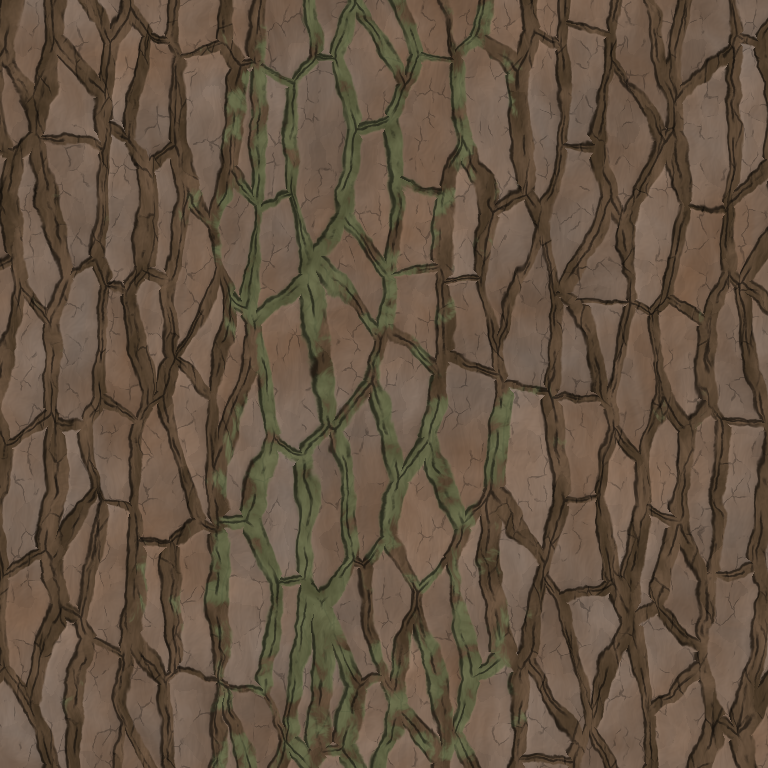
Give the GLSL for this texture, as a WebGL 2 fragment shader.

```glsl
#version 300 es
precision highp float;

uniform vec2 u_resolution;
out vec4 fragColor;

struct Cell {
    float edge;    // distance to the border, in canvas units
    float id;      // random value per cell
    vec2 outward;  // direction of the nearest border
};

vec2 hash2(vec2 p) {
    vec3 q = fract(p.xyx * vec3(0.1031, 0.1030, 0.0973));
    q += dot(q, q.yzx + 33.33);
    return fract((q.xx + q.yz) * q.zy);
}

// Sum of bent, rotated sine waves, roughly -1 to 1
float layeredSines(vec2 p) {
    const mat2 turn = mat2(0.77, 0.64, -0.64, 0.77);
    float sum = 0.0, gain = 0.5;
    for (int i = 0; i < 5; i++) {
        p = turn * p + 2.3;
        p += 0.6 * sin(p.yx * 0.7 + float(i));
        sum += gain * sin(p.x + 1.4 * sin(p.y * 0.8));
        p *= 1.9;
        gain *= 0.58;
    }
    return sum;
}

// Stretched cellular noise with border distances
Cell cells(vec2 uv, vec2 scale) {
    vec2 p = uv * scale;
    vec2 base = floor(p), home = base, nearest = vec2(0.0);
    float best = 1e3;
    for (int y = -1; y <= 1; y++)
    for (int x = -1; x <= 1; x++) {
        vec2 g = base + vec2(x, y);
        vec2 r = g + 0.05 + 0.9 * hash2(g) - p;
        if (dot(r, r) < best) {
            best = dot(r, r);
            nearest = r;
            home = g;
        }
    }
    Cell cell = Cell(1e3, hash2(home + 71.0).x, vec2(1.0, 0.0));
    for (int y = -2; y <= 2; y++)
    for (int x = -2; x <= 2; x++) {
        vec2 g = home + vec2(x, y);
        if (x == 0 && y == 0) continue;
        vec2 r = g + 0.05 + 0.9 * hash2(g) - p;
        vec2 slope = normalize(r - nearest);
        float d = dot(0.5 * (r + nearest), slope) / length(slope * scale);
        if (d < cell.edge) {
            cell.edge = d;
            cell.outward = normalize(slope * scale);
        }
    }
    return cell;
}

// 1 on a line of the given half width, fading outside
float line(float d, float halfWidth) {
    return 1.0 - smoothstep(0.3 * halfWidth, 1.7 * halfWidth, abs(d));
}

// Slope of a rough surface lit from the upper left
float relief(vec2 p, vec2 scale) {
    return layeredSines(p * scale) - layeredSines((p + vec2(-0.002, 0.002)) * scale);
}

vec3 furrowColor(vec2 p, Cell flake, float grain) {
    float tone = 0.5 + 0.5 * layeredSines(p * vec2(120.0, 36.0)) + 0.4 * (flake.id - 0.5);
    vec3 color = mix(vec3(0.27, 0.21, 0.145), vec3(0.40, 0.315, 0.24), clamp(tone, 0.0, 1.0));
    float crack = line(flake.edge, 0.0011) * smoothstep(-0.5, 0.5, grain);
    return color * (1.0 - 0.38 * crack);
}

vec3 plateColor(vec2 p, Cell plate, Cell chip, float grain) {
    float tone = 0.5 + 0.4 * layeredSines(p * vec2(34.0, 22.0)) + 0.6 * (plate.id - 0.5);
    vec3 color = mix(vec3(0.415, 0.33, 0.265), vec3(0.51, 0.43, 0.37), clamp(tone, 0.0, 1.0));
    color += vec3(0.02, 0.0, -0.015) * layeredSines(p * 15.0 + 5.0);
    float crack = line(chip.edge, 0.0009) * smoothstep(0.0, 0.6, grain);
    return color * (1.0 - 0.22 * crack + 0.07 * (chip.id - 0.5));
}

void main() {
    vec2 uv = gl_FragCoord.xy / u_resolution;

    // Large sway of the grain and small ragged edges
    vec2 sway = vec2(layeredSines(uv * vec2(9.0, 7.0)), layeredSines(uv * vec2(7.0, 9.0) + 40.0));
    vec2 rough = vec2(layeredSines(uv * 60.0 + 9.0), layeredSines(uv * 60.0 + 70.0));
    vec2 p = uv + sway * vec2(0.014, 0.02) + rough * vec2(0.0027, 0.004);
    float grain = layeredSines(uv * vec2(95.0, 70.0) + 20.0);

    Cell plate = cells(p, vec2(17.0, 6.5));
    Cell flake = cells(p + rough.yx * 0.002, vec2(46.0, 13.0));
    Cell chip = cells(uv + rough * 0.006, vec2(48.0, 32.0));

    // Raised plates, with narrower gaps at their ends
    float gap = 0.0105 + 0.007 * (plate.id - 0.5) + 0.005 * layeredSines(p * vec2(42.0, 17.0));
    gap *= mix(0.4, 1.0, abs(plate.outward.x));
    float inset = plate.edge - gap;
    float raised = smoothstep(-0.0014, 0.0014, inset);
    vec3 color = mix(furrowColor(p, flake, grain), plateColor(p, plate, chip, grain), raised);
    color *= 1.0 + mix(0.13, 0.07, raised) * relief(uv, vec2(85.0, 55.0));

    // Lichen in the furrows of a central band
    float band = exp(-pow((uv.x - 0.45 + 0.05 * sway.y) / 0.2, 2.0));
    float growth = band + 0.4 * layeredSines(uv * vec2(19.0, 11.0) + 31.0) + 0.35 * grain;
    float lichen = smoothstep(0.55, 0.85, growth) * (1.0 - smoothstep(-0.001, 0.003, inset));
    vec3 lichenColor = mix(vec3(0.29, 0.31, 0.20), vec3(0.43, 0.46, 0.32), 0.5 + 0.5 * grain);
    color = mix(color, lichenColor, 0.78 * lichen);

    // Shadowed rims and deep cracks
    float shade = dot(plate.outward, vec2(0.7, -0.7));
    float rim = line(inset + 0.0012, 0.0018) * smoothstep(-0.6, 0.6, shade + 0.8 * rough.x);
    float deep = line(plate.edge, 0.0014) * smoothstep(-0.4, 0.4, rough.y);
    color *= 1.0 - 0.5 * max(rim, deep);
    color *= 1.0 - 0.07 * shade * raised * line(inset, 0.004);

    fragColor = vec4(color, 1.0);
}
```
